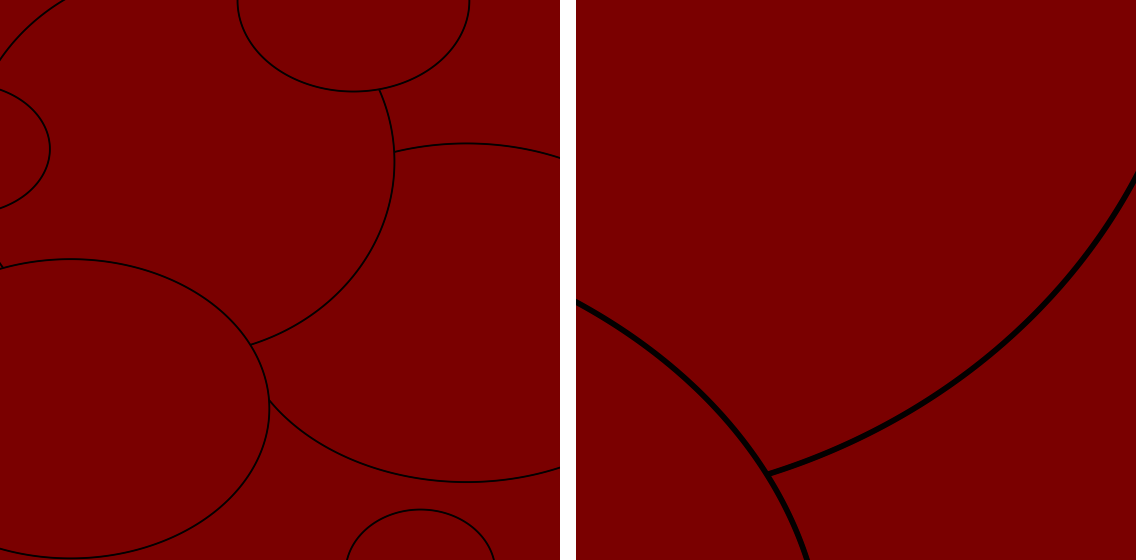
Left: the whole. Right: its middle third, enlarged.
Reproduce this background procedurally as a WebGL 2 fragment shader.

```glsl
#version 300 es
precision highp float;
// Flat dark red discs with thin black outlines, overlapping like paper cutouts.
// Centres follow a golden-angle spiral with hashed jitter; the discs shrink
// outwards, and each one hides the outlines beneath it.

uniform vec2 u_resolution;
out vec4 fragColor;

// Two random values in 0..1 from one number.
vec2 hash2(float n) {
    vec3 p = fract(vec3(n) * vec3(0.1031, 0.1030, 0.0973));
    p += dot(p, p.yzx + 33.33);
    return fract((p.xx + p.yz) * p.zy);
}

// Approximate signed distance to an ellipse at the origin.
float ellipseDistance(vec2 p, vec2 radii) {
    float scaled = length(p / radii);
    float slope = length(p / (radii * radii));
    return scaled * (scaled - 1.0) / max(slope, 1e-4);
}

void main() {
    vec2 uv = gl_FragCoord.xy / u_resolution;
    float pixel = 1.0 / min(u_resolution.x, u_resolution.y);
    vec3 red = vec3(0.48, 0.0, 0.0);
    vec3 ink = vec3(0.01, 0.0, 0.0);
    vec3 color = red;

    // Paint from back to front, with neighbouring layers swapped.
    for (int layer = 0; layer < 6; layer++) {
        float i = float(layer ^ 1);
        float angle = 2.2 - 2.4 * i;
        float reach = 0.28 + 0.08 * min(i, 4.0);
        vec2 center = 0.5 + reach * vec2(cos(angle), sin(angle));
        center += 0.04 * (hash2(i + 7.0) - 0.5);

        // Large discs near the middle, small ones along the rim.
        float size = mix(0.37, 0.13, smoothstep(1.0, 4.0, i));
        vec2 radii = size * vec2(1.08, 0.9) * (0.9 + 0.2 * hash2(i + 31.0));

        float d = ellipseDistance(uv - center, radii);
        float fill = 1.0 - smoothstep(-0.6 * pixel, 0.6 * pixel, d);
        float edge = abs(d) - 0.0017;
        float outline = 1.0 - smoothstep(-0.6 * pixel, 0.6 * pixel, edge);
        color = mix(mix(color, red, fill), ink, outline);
    }

    fragColor = vec4(color, 1.0);
}
```
